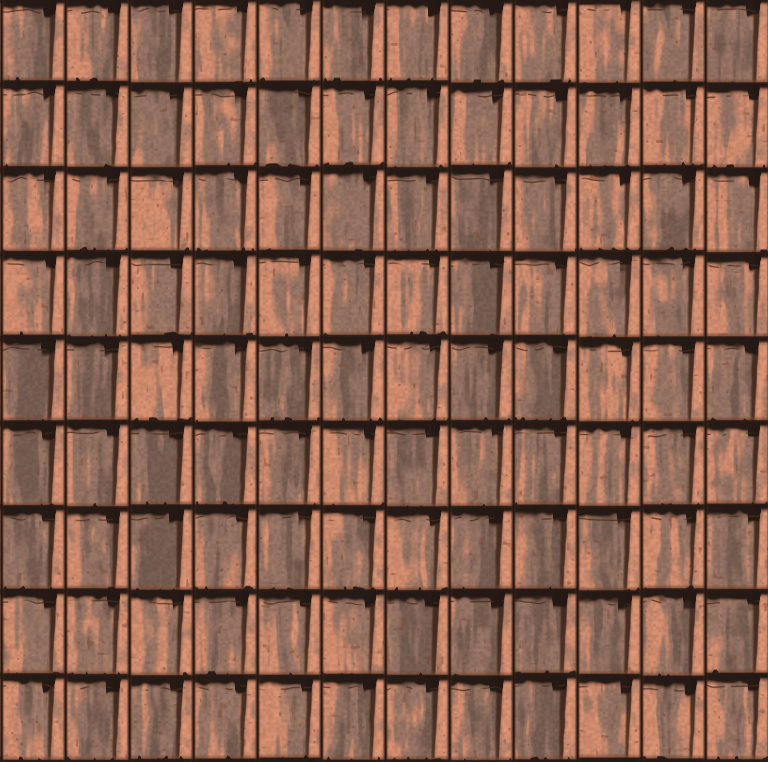
This texture is drawn by a Shadertoy shader. Its source:

```glsl
// Weathered clay roof: 12 x 9 interlocking tiles, each a flat pan with a raised roll on its right.
// Every tile is shaded in its own cell; wrapped cell hashes vary its edges, patina and shadows,
// so the pattern tiles seamlessly.

const vec2 GRID = vec2(12.0, 9.0);
const vec3 CLAY = vec3(0.81, 0.54, 0.425);
const vec3 PATINA = vec3(0.575, 0.44, 0.38);
const vec3 SOOT = vec3(0.42, 0.33, 0.29);
const vec3 RUST = vec3(0.48, 0.27, 0.18);
const vec3 UMBER = vec3(0.29, 0.17, 0.11);
const vec3 SHADOW = vec3(0.13, 0.09, 0.075);

float hash(vec2 p) {
    vec3 q = fract(vec3(p.xyx) * 0.1031);
    q += dot(q, q.yzx + 33.33);
    return fract((q.x + q.y) * q.z);
}

float noise(vec2 p) {
    vec2 i = floor(p), f = fract(p);
    f = f * f * (3.0 - 2.0 * f);
    return mix(mix(hash(i), hash(i + vec2(1, 0)), f.x),
               mix(hash(i + vec2(0, 1)), hash(i + vec2(1, 1)), f.x), f.y);
}

// Random value of a tile, equal on opposite canvas edges
float tileRandom(vec2 cell, float salt) {
    return hash(mod(cell, GRID) + salt * 17.0);
}

// Height of a tile's lower edge above its cell floor
float lowerEdge(vec2 cell) {
    return 0.035 * tileRandom(cell, 1.0);
}

// 1 below the limit, 0 above it, with a soft edge
float below(float x, float limit, float soft) {
    return 1.0 - smoothstep(limit - soft, limit + soft, x);
}

// Pan colour: streaked patina over clay, warmer along the left side
vec3 panColor(vec2 uv, vec2 seed, float age) {
    float wave = 0.5 * noise(uv * vec2(3.0, 4.0) + seed);
    float streak = 0.6 * noise(vec2(uv.x * 7.0 + wave, uv.y * 1.3) + seed)
                 + 0.4 * noise(vec2(uv.x * 17.0 + wave, uv.y * 2.5) + seed + 40.0);
    float blotch = noise(uv * vec2(4.0, 5.0) + seed + 80.0);
    float cover = streak + 0.3 * (blotch - 0.5) + 0.5 * (age - 0.5)
                + 0.4 * smoothstep(0.02, 0.38, uv.x) - 0.17;
    vec3 color = mix(CLAY, PATINA, smoothstep(0.28, 0.62, cover));
    return mix(color, SOOT, 0.75 * smoothstep(0.72, 1.0, cover));
}

// Roll colour: rounded across, with faint stains; t runs 0..1 from left to right
vec3 rollColor(float t, vec2 uv, vec2 seed) {
    float stain = noise(uv * vec2(9.0, 5.0) + seed + 120.0);
    vec3 color = mix(CLAY * 1.03, PATINA, 0.6 * smoothstep(0.5, 0.95, stain));
    color = mix(color, RUST, 0.55 * smoothstep(0.65, 1.0, t));
    return mix(color, PATINA, 0.6 * below(t, 0.12, 0.15));
}

void mainImage(out vec4 fragColor, in vec2 fragCoord) {
    vec2 p = fragCoord / iResolution.xy * GRID - vec2(0.025, 0.0);
    vec2 pixel = GRID / iResolution.xy;
    vec2 cell = floor(p), uv = fract(p);

    // Space under a raised lower edge belongs to the tile of the next row down
    if (uv.y < lowerEdge(cell)) {
        cell.y -= 1.0;
        uv.y += 1.0;
    }
    float rise = uv.y - lowerEdge(cell);
    float depth = 1.0 + lowerEdge(cell + vec2(0, 1)) - uv.y;
    vec2 seed = 200.0 * vec2(tileRandom(cell, 2.0), tileRandom(cell, 3.0));
    float age = tileRandom(cell, 4.0);

    // Pan and tapered roll
    float rollEdge = mix(0.775, 0.845, uv.y) + 0.03 * (tileRandom(cell, 5.0) - 0.5)
                   + 0.012 * (noise(vec2(uv.y * 7.0, 0.0) + seed) - 0.5);
    float onRoll = smoothstep(-pixel.x, pixel.x, uv.x - rollEdge);
    float t = (uv.x - rollEdge) / (1.0 - rollEdge);
    vec3 color = mix(panColor(uv, seed, age), rollColor(t, uv, seed), onRoll);

    // Fine grain of the clay, and dark specks
    float grain = noise(uv * vec2(24.0, 32.0) + seed);
    color *= 0.93 + 0.14 * grain;
    float speck = noise(uv * vec2(13.0, 15.0) + seed + 160.0);
    color = mix(color, RUST, 0.45 * smoothstep(0.86, 0.97, speck));

    // Shade on the pan beside the roll
    float gap = rollEdge - uv.x;
    float shadeWidth = mix(0.035, 0.085, uv.y) + 0.02 * age;
    float sideShade = below(gap, shadeWidth, 0.025) * (1.0 - onRoll);
    color = mix(color, mix(UMBER, SHADOW, 0.5 * uv.y), 0.88 * sideShade);

    // Ragged overhang shadow, deepest in the corner by the roll
    float ragged = noise(vec2(uv.x * 9.0, depth * 12.0) + seed);
    float corner = smoothstep(0.0, 0.03, uv.x - rollEdge + 0.17 + 0.07 * age);
    float reach = mix(0.065 + 0.05 * ragged, 0.15 + 0.07 * ragged, corner);
    reach = mix(reach, 0.045, onRoll);
    color = mix(color, UMBER, 0.5 * below(depth, reach + 0.025, 0.03));
    color = mix(color, SHADOW, 0.95 * below(depth, reach, 0.015 + pixel.y * 0.5));

    // Broken crack just under the overhang
    float crackLine = abs(depth - 0.115 - 0.05 * noise(vec2(uv.x * 6.0, 3.0) + seed));
    float broken = smoothstep(0.4, 0.6, noise(vec2(uv.x * 8.0, 9.0) + seed));
    color = mix(color, UMBER, 0.8 * broken * (1.0 - onRoll) * below(crackLine, 0.008, 0.01));

    // Dark lower rim with small chips, and the joint between columns
    float chip = 0.035 * smoothstep(0.7, 0.95, noise(vec2(uv.x * 14.0, 5.0) + seed));
    color = mix(color, RUST, 0.6 * below(rise, 0.05, 0.025));
    color = mix(color, SHADOW, 0.92 * below(rise, 0.02 + chip, 0.012));
    float joint = min(uv.x, 1.0 - uv.x);
    color = mix(color, UMBER, 0.5 * below(joint, 0.035, 0.02));
    color = mix(color, SHADOW, 0.95 * below(joint, 0.016, 0.5 * pixel.x));

    fragColor = vec4(color, 1.0);
}
```
